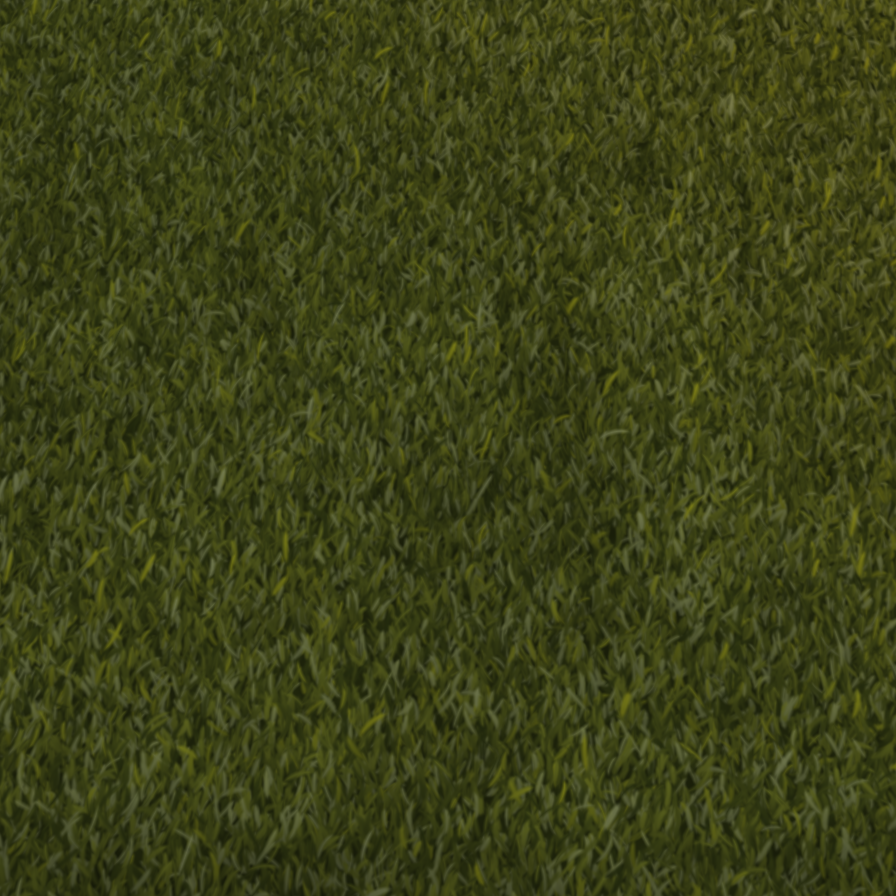
Write a Shadertoy shader that draws this texture.

```glsl
// A mown lawn seen at a slant: layers of small, curved, tapered grass blades
// scattered on jittered grids, shrinking towards the top of the canvas.
// Sparse longer lime and pale blades lie on top, under a soft uneven light.

#define LAYERS 11
#define PERSPECTIVE 0.42
#define CELL vec2(0.020, 0.025)
#define BLADE_LENGTH 0.0185
#define BLADE_WIDTH 0.0034
#define SOFTNESS 0.0027
#define SPREAD 1.1
#define SOIL vec3(0.110, 0.130, 0.040)
#define DARK_GREEN vec3(0.125, 0.152, 0.048)
#define LIGHT_GREEN vec3(0.318, 0.342, 0.104)
#define LIME vec3(0.430, 0.440, 0.080)
#define PALE vec3(0.385, 0.410, 0.270)

vec4 hash4(vec2 p) {
    vec4 q = fract(p.xyxy * vec4(0.1031, 0.1030, 0.0973, 0.1099));
    q += dot(q, q.wzxy + 33.33);
    return fract((q.xxyz + q.yzzw) * q.zywx);
}

float valueNoise(vec2 p) {
    vec2 i = floor(p), f = fract(p);
    f = f * f * (3.0 - 2.0 * f);
    float low = mix(hash4(i).x, hash4(i + vec2(1, 0)).x, f.x);
    float high = mix(hash4(i + vec2(0, 1)).x, hash4(i + vec2(1, 1)).x, f.x);
    return mix(low, high, f.y);
}

// Coverage of one blade; along runs from -1 at the root to 1 at the tip.
float bladeMask(vec2 p, float angle, float halfLength, float halfWidth,
                float bend, float soft, out float along) {
    float c = cos(angle), s = sin(angle);
    vec2 q = vec2(c * p.x - s * p.y, s * p.x + c * p.y);
    along = q.y / halfLength;
    float offCentre = abs(q.x - bend * halfLength * (along * along - 0.3));
    float taper = halfWidth * (1.0 - 0.7 * along * along);
    return smoothstep(soft, -soft, offCentre - taper)
         * smoothstep(1.0, 0.5, abs(along));
}

// Lays one scattered layer of blades over the colour below.
vec3 addBlades(vec3 below, vec2 ground, float size, float seed,
               float density, float accent, float height, float soft) {
    vec2 cell = CELL * size;
    vec2 shifted = ground + vec2(0.37, 0.61) * seed + 3.0;
    vec2 home = floor(shifted / cell);
    for (int j = -1; j <= 1; j++)
    for (int i = -1; i <= 1; i++) {
        vec2 id = home + vec2(i, j);
        vec4 place = hash4(id + seed * 17.3);
        vec4 look = hash4(id + seed * 29.7 + 71.5);
        if (place.z > density) continue;

        // Blades lean left on the left and right on the right, widely spread
        float lean = 0.5 * ground.x + 0.04 + 0.15 * accent;
        float angle = lean + (place.w + look.x - 1.0) * SPREAD * (1.0 - 0.45 * accent);
        if (look.w > 0.93) angle += 0.8;
        float halfLength = BLADE_LENGTH * size * mix(0.6, 1.12, look.y);
        float halfWidth = BLADE_WIDTH * mix(0.45, 1.0, look.z) * mix(1.0, 1.2, accent);
        float along;
        float mask = bladeMask(shifted - (id + place.xy) * cell, angle, halfLength,
                               halfWidth, (look.w - 0.5) * 0.5, soft, along);

        // Blade colour: mostly green, some lime, some pale and shiny
        float pick = fract(look.x * 7.31 + look.z * 3.77);
        float tone = fract(look.y * 5.13 + place.w * 9.17);
        vec3 tint = mix(DARK_GREEN, LIGHT_GREEN, tone);
        if (pick > 0.81) tint = mix(tint, PALE, 0.75);
        else if (pick > 0.75) tint = mix(tint, LIME, 0.55);
        tint = mix(tint, pick > 0.6 ? PALE * 1.08 : LIME, accent);
        tint *= mix(0.88, 1.1, clamp(along * 0.5 + 0.5, 0.0, 1.0));
        tint *= mix(0.88, 1.06, height);
        below = mix(below, tint, mask * 0.86);
    }
    return below;
}

void mainImage(out vec4 fragColor, in vec2 fragCoord) {
    vec2 uv = fragCoord / iResolution.xy;

    // Slanted ground plane: scale shrinks steadily with height
    float scale = 1.0 - PERSPECTIVE * uv.y;
    vec2 ground = vec2((uv.x - 0.5) / scale, -log(scale) / PERSPECTIVE);
    float soft = SOFTNESS / scale;

    // Shadowed base, then blades from the lowest to the highest
    vec3 color = SOIL * mix(0.85, 1.2, valueNoise(ground * 45.0 + 9.0));
    for (int k = 0; k < LAYERS; k++) {
        float height = float(k) / float(LAYERS - 1);
        color = addBlades(color, ground, mix(0.9, 1.1, height), float(k) + 1.0,
                          0.9, 0.0, height, soft);
    }
    color = addBlades(color, ground, 1.4, 23.0, 0.075, 1.0, 0.75, soft);

    // Uneven light: broad patches, warmer top right, darker lower edge
    float patches = 0.5 * valueNoise(ground * 6.0 + 4.0) + 0.5 * valueNoise(ground * 24.0 + 20.0);
    color *= mix(0.87, 1.13, patches);
    float warmth = smoothstep(1.0, 2.0, uv.x + uv.y);
    color *= mix(vec3(1.0), vec3(1.18, 1.11, 1.0), warmth);
    color *= mix(0.88, 1.0, smoothstep(0.0, 0.12, uv.y));
    fragColor = vec4(color, 1.0);
}
```
